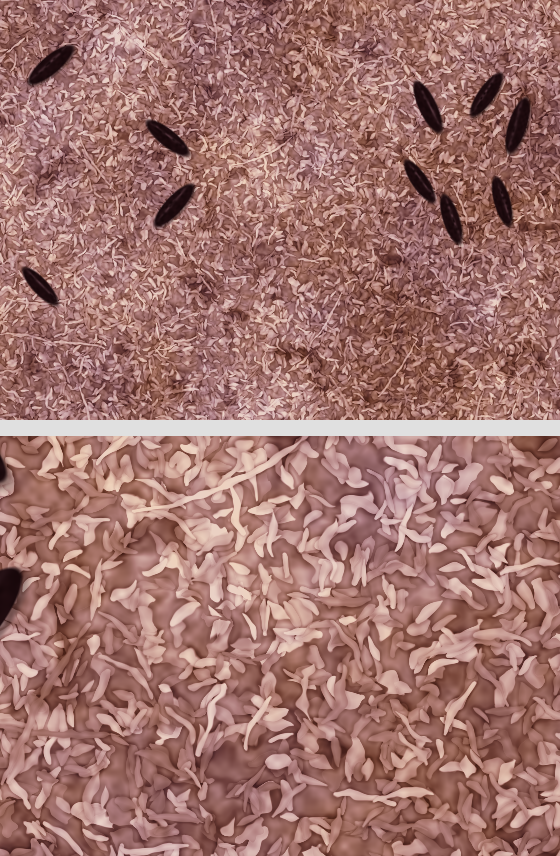
Top, the full canvas; bottom, a detail of the centre.
Write a WebGL 1 fragment shader that draws this texture.

```glsl
precision highp float;
// Matted rose-brown plant fibres with scattered glossy black seeds.
uniform vec2 u_resolution;

#define BASE_TONE 0.738
#define FIBRE_CONTRAST 0.32
#define SHADOW_DEPTH 0.09
#define REGION_CONTRAST 0.40
#define TINT_STRENGTH 0.75
#define WARP 0.014
#define FINE_WARP 0.008
#define RAGGEDNESS 1.1
#define SEED_SIZE vec2(0.064, 0.020)
#define SEED_COUNT 10

const float PI = 3.14159;

vec3 hash3(vec2 p) {
  vec3 q = fract(p.xyx * vec3(0.1031, 0.1030, 0.0973));
  q += dot(q, q.yxz + 33.33);
  return fract((q.xxy + q.yzz) * q.zyx);
}

float noise(vec2 p) {
  vec2 i = floor(p), f = fract(p);
  f = f * f * (3.0 - 2.0 * f);
  float low = mix(hash3(i).x, hash3(i + vec2(1.0, 0.0)).x, f.x);
  float high = mix(hash3(i + vec2(0.0, 1.0)).x, hash3(i + 1.0).x, f.x);
  return mix(low, high, f.y);
}

vec2 wobble(vec2 p) { return vec2(noise(p), noise(p + 71.0)) - 0.5; }

float fbm(vec2 p) {
  float sum = 0.0, weight = 0.5;
  for (int i = 0; i < 4; i++) {
    sum += weight * noise(p);
    p = p * 2.03 + 17.0;
    weight *= 0.5;
  }
  return sum / 0.9375;
}

vec2 rotate(vec2 p, float a) {
  return vec2(cos(a) * p.x + sin(a) * p.y, cos(a) * p.y - sin(a) * p.x);
}

// Lays one sheet of ragged strands over a tone; size is half length and width in cells
float layStrands(float tone, float base, vec2 p, float cells, vec2 size, float share, float sheet) {
  vec2 g = p * cells;
  float soft = 0.8 * cells / u_resolution.y;
  float ragged = RAGGEDNESS * size.y * (noise(p * 150.0 + sheet * 19.0) - 0.5);
  for (int y = -1; y <= 1; y++) {
    for (int x = -1; x <= 1; x++) {
      vec2 cell = floor(g) + vec2(float(x), float(y));
      vec3 place = hash3(cell + sheet * 37.0 + 50.0);
      vec3 kind = hash3(cell + sheet * 53.0 + 191.0);
      vec2 q = rotate(g - cell - place.xy, place.z * PI);
      q.y += (kind.z - 0.5) * 0.6 * q.x * q.x;
      float halfLength = size.x * (0.55 + 0.45 * fract(kind.x * 7.0));
      float along = min(abs(q.x) / halfLength, 1.0);
      float halfWidth = size.y * (1.1 - 0.65 * along * along);
      float d = length(vec2(max(abs(q.x) - halfLength, 0.0), q.y)) - halfWidth + ragged;
      float present = step(kind.y, share);
      float shadow = present * (1.0 - smoothstep(0.0, size.y + soft, d));
      float cover = present * (1.0 - smoothstep(-soft, soft, d));
      float ridge = 0.05 * (1.0 - abs(q.y) / size.y);
      float strand = base + (kind.x - 0.5) * FIBRE_CONTRAST + ridge;
      tone = mix(tone - SHADOW_DEPTH * shadow * (1.0 - cover), strand, cover);
    }
  }
  return tone;
}

float blend(float a, float b, float t) { return clamp((t - a) / (b - a), 0.0, 1.0); }

// Tone to colour: deep crevice, brown, rose-brown, rose, pale rose, cream
vec3 fibreColour(float t) {
  vec3 c = mix(vec3(0.27, 0.12, 0.11), vec3(0.44, 0.25, 0.225), blend(0.25, 0.44, t));
  c = mix(c, vec3(0.57, 0.38, 0.35), blend(0.44, 0.57, t));
  c = mix(c, vec3(0.69, 0.49, 0.48), blend(0.57, 0.69, t));
  c = mix(c, vec3(0.80, 0.64, 0.62), blend(0.69, 0.80, t));
  return mix(c, vec3(0.92, 0.82, 0.77), blend(0.80, 0.97, t));
}

// Seeds: a loose group on the left and a tighter one on the right
vec3 addSeeds(vec3 colour, vec2 p) {
  float pixel = 1.0 / u_resolution.y;
  for (int i = 0; i < SEED_COUNT; i++) {
    float n = float(i);
    vec3 h = hash3(vec2(n * 3.7 + 5.0, n * 1.9 + 11.0));
    float right = step(3.5, n);
    float turn = n * mix(1.9, 1.05, right) + 0.3;
    vec2 centre = mix(vec2(0.22, 0.58), vec2(1.12, 0.63), right);
    vec2 reach = mix(vec2(0.20, 0.30), vec2(0.12, 0.15), right);
    centre += reach * vec2(cos(turn), sin(turn)) + (h.xy - 0.5) * 0.05;
    float lean = mix(0.55, 0.95, right) + 0.35 * h.z;
    lean *= h.x < 0.45 ? -1.0 : 1.0;
    vec2 size = SEED_SIZE * (0.88 + 0.2 * h.y);
    vec2 q = rotate(p - centre, lean) / size;
    float d = (q.x * q.x + pow(abs(q.y), 1.9) - 1.0) * size.y * 0.5;
    vec2 s = rotate(p - centre - vec2(0.003, -0.004), lean) / size;
    colour *= 1.0 - 0.3 * (1.0 - smoothstep(0.8, 1.3, dot(s, s)));
    float grain = noise(vec2(q.x * 9.0, q.y * 4.0) + n * 13.0);
    float streak = exp(-pow((q.y - 0.25 - 0.12 * q.x) * 6.0, 2.0)) * (1.0 - min(q.x * q.x, 1.0));
    vec3 shell = vec3(0.085, 0.025, 0.035) + vec3(0.04, 0.02, 0.025) * grain;
    shell += vec3(0.22, 0.17, 0.19) * streak * grain;
    colour = mix(colour, shell, 1.0 - smoothstep(-pixel, pixel, d));
  }
  return colour;
}

void main() {
  vec2 p = gl_FragCoord.xy / u_resolution.y;
  vec2 bent = p + WARP * wobble(p * 15.0) + FINE_WARP * wobble(p * 62.0 + 9.0);

  // Broad light and dark regions, with a dim diagonal fold
  float fold = exp(-pow((p.y - 0.18 - 0.32 * p.x + 0.2 * (fbm(p * 4.0) - 0.5)) * 9.0, 2.0));
  float base = BASE_TONE + REGION_CONTRAST * (fbm(p * 3.2 + 4.0) - 0.5);
  base += 0.05 * (0.6 - p.x) - 0.05 * fold;

  // Strands from broad flakes up to fine long hairs
  float tone = base - 0.12 + 0.2 * (noise(bent * 90.0) - 0.5);
  tone = layStrands(tone, base, bent, 34.0, vec2(0.55, 0.22), 0.9, 1.0);
  tone = layStrands(tone, base, bent, 48.0, vec2(0.60, 0.19), 0.8, 2.0);
  tone = layStrands(tone, base, bent, 60.0, vec2(0.60, 0.17), 0.65, 3.0);
  tone = layStrands(tone, base + 0.01, bent, 30.0, vec2(0.75, 0.08), 0.45, 4.0);
  tone = layStrands(tone, base, p + 0.5 * (bent - p), 9.0, vec2(0.80, 0.022), 0.3, 5.0);
  tone += 0.13 * (noise(p * 170.0) - 0.5);

  // Small dark pits and rare pale scraps
  tone -= 0.16 * smoothstep(0.76, 0.92, noise(bent * 24.0 + 8.0));
  tone += 0.20 * smoothstep(0.78, 0.84, fbm(bent * 11.0 + 31.0));

  // Drift between warm ochre and cool mauve
  float warmth = 0.6 * noise(p * 8.0 + 3.0) + 0.4 * noise(p * 65.0) - 0.5;
  vec3 colour = fibreColour(tone) + TINT_STRENGTH * warmth * vec3(0.06, 0.02, -0.13);

  gl_FragColor = vec4(clamp(addSeeds(colour, p), 0.0, 1.0), 1.0);
}
```
